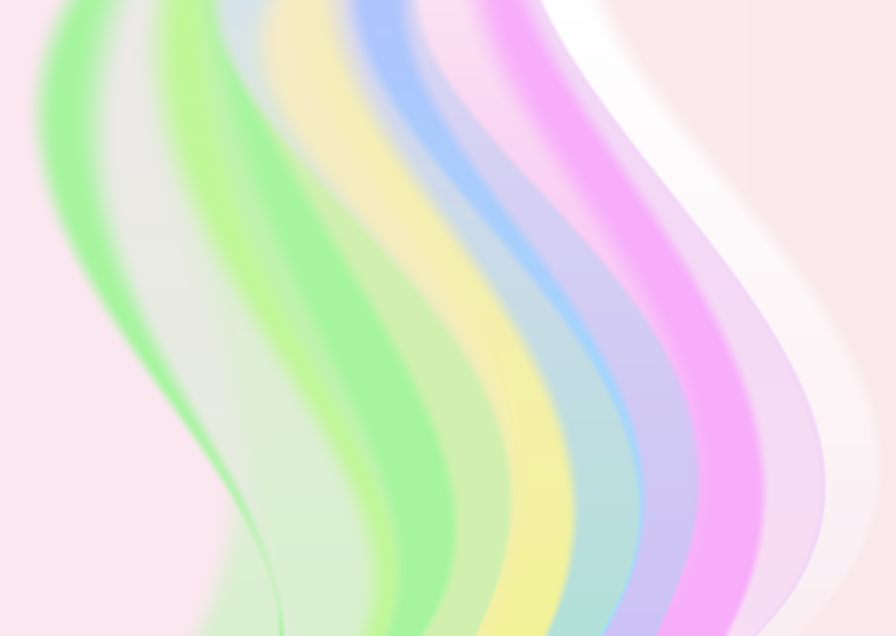
Write a Shadertoy shader that draws this background.

```glsl
// Quartic through five evenly spaced heights, from the top (t = 0) to the foot (t = 1)
float waveCurve(float t, vec4 sway, float foot) {
    float s = 4.0 * t;
    vec4 d1 = vec4(sway.yzw, foot) - sway;
    vec3 d2 = d1.yzw - d1.xyz;
    vec2 d3 = d2.yz - d2.xy;
    float d4 = d3.y - d3.x;
    return sway.x + s * (d1.x + (s - 1.0) / 2.0 * (d2.x + (s - 2.0) / 3.0 * (d3.x + (s - 3.0) / 4.0 * d4)));
}

// Fills everything right of a wave; blur and colour run from top to foot
void layer(inout vec3 color, vec2 p, vec4 sway, float foot, vec2 blur, vec3 topColor, vec3 footColor) {
    float side = p.x - waveCurve(p.y, sway, foot);
    float softness = max(mix(blur.x, blur.y, p.y), fwidth(side));
    color = mix(color, mix(topColor, footColor, p.y), smoothstep(-softness, softness, side));
}

void mainImage(out vec4 fragColor, in vec2 fragCoord) {
    vec2 p = fragCoord / iResolution.xy;
    p.y = 1.0 - p.y;

    vec3 blush = mix(vec3(0.98, 0.905, 0.94), vec3(0.98, 0.915, 0.925), p.x);
    vec3 grey = vec3(0.93, 0.91, 0.91);
    vec3 mist = vec3(0.85, 0.94, 0.81);
    vec3 leaf = vec3(0.65, 0.96, 0.62);
    vec3 lime = vec3(0.75, 0.97, 0.59);
    vec3 paleLeaf = vec3(0.75, 0.95, 0.68);
    vec3 pistachio = vec3(0.82, 0.94, 0.69);
    vec3 cream = vec3(0.96, 0.92, 0.78);
    vec3 lemon = vec3(0.95, 0.95, 0.60);
    vec3 aqua = vec3(0.70, 0.88, 0.85);
    vec3 sky = vec3(0.62, 0.88, 0.99);
    vec3 periwinkle = vec3(0.68, 0.77, 0.99);
    vec3 lavender = vec3(0.85, 0.84, 0.95);
    vec3 violet = vec3(0.80, 0.76, 0.96);
    vec3 rose = vec3(0.98, 0.88, 0.95);
    vec3 orchid = vec3(0.97, 0.68, 0.98);
    vec3 lilac = vec3(0.95, 0.84, 0.97);
    vec3 color = blush;

    // Thin green ribbon and the mist around it
    layer(color, p, vec4(0.169, 0.182, 0.237, 0.264), 0.220, vec2(0.02), grey, mist);
    layer(color, p, vec4(0.078, 0.049, 0.126, 0.247), 0.312, vec2(0.022, 0.003), leaf, leaf);
    layer(color, p, vec4(0.128, 0.107, 0.159, 0.257), 0.317, vec2(0.032, 0.003), grey, mix(grey, mist, 0.5));
    layer(color, p, vec4(0.169, 0.182, 0.241, 0.280), 0.326, vec2(0.025, 0.015), mix(grey, mist, 0.4), mist);

    // Lime and green ribbons
    layer(color, p, vec4(0.182, 0.200, 0.285, 0.388), 0.405, vec2(0.025, 0.018), lime, lime);
    layer(color, p, vec4(0.224, 0.247, 0.319, 0.414), 0.430, vec2(0.020, 0.010), paleLeaf, paleLeaf);
    layer(color, p, vec4(0.234, 0.277, 0.349, 0.427), 0.432, vec2(0.020, 0.008), leaf, leaf);
    layer(color, p, vec4(0.240, 0.319, 0.423, 0.501), 0.471, vec2(0.018, 0.007), pistachio, pistachio);

    // Yellow ribbon, with a blue haze at its top
    layer(color, p, vec4(0.243, 0.336, 0.491, 0.570), 0.531, vec2(0.014, 0.002), vec3(0.84, 0.89, 0.92), lemon);
    layer(color, p, vec4(0.302, 0.350, 0.495, 0.572), 0.534, vec2(0.022, 0.005), cream, mix(cream, lemon, 0.6));
    layer(color, p, vec4(0.325, 0.400, 0.520, 0.578), 0.541, vec2(0.022, 0.012), mix(cream, lemon, 0.2), lemon);

    // Aqua, blue and violet ribbons
    layer(color, p, vec4(0.375, 0.449, 0.569, 0.638), 0.609, vec2(0.024, 0.005), lavender, aqua);
    layer(color, p, vec4(0.395, 0.484, 0.628, 0.711), 0.668, vec2(0.014, 0.002), periwinkle, sky);
    layer(color, p, vec4(0.452, 0.523, 0.648, 0.717), 0.672, vec2(0.014, 0.004), lavender, violet);

    // Pink ribbon with its lilac rim
    layer(color, p, vec4(0.465, 0.570, 0.720, 0.781), 0.732, vec2(0.008, 0.002), rose, orchid);
    layer(color, p, vec4(0.534, 0.622, 0.732, 0.783), 0.742, vec2(0.026, 0.010), orchid, orchid);
    layer(color, p, vec4(0.586, 0.688, 0.798, 0.852), 0.810, vec2(0.016, 0.005), lilac, mix(lilac, rose, 0.7));
    layer(color, p, vec4(0.600, 0.716, 0.850, 0.918), 0.841, vec2(0.006), lilac, mix(lilac, violet, 0.15));

    // White veil fading into the backdrop
    layer(color, p, vec4(0.604, 0.720, 0.853, 0.921), 0.844, vec2(0.004, 0.002), vec3(1.0), vec3(0.98, 0.93, 0.95));
    layer(color, p, vec4(0.669, 0.789, 0.924, 0.980), 0.888, vec2(0.022, 0.003), blush, blush);

    fragColor = vec4(color, 1.0);
}
```
